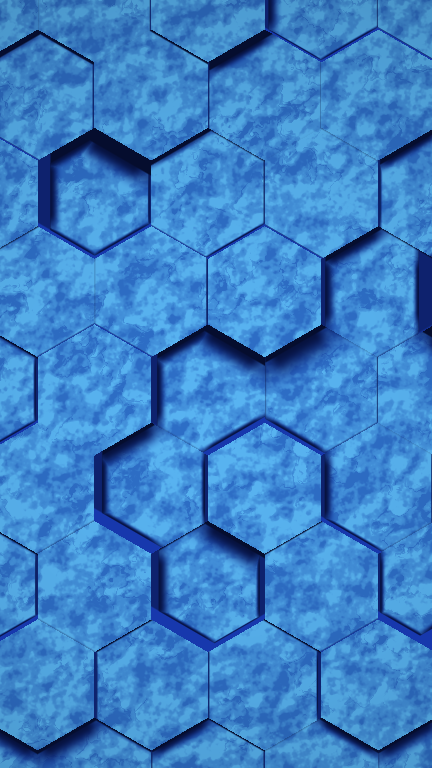
Give the GLSL for this background, as a WebGL 1 fragment shader.

```glsl
precision highp float;

uniform vec2 u_resolution;

// Layout, in units of the canvas height
const float CELL = 0.1478;                 // hexagon width
const vec2 GRID_ORIGIN = vec2(0.2708, 0.4922);
const vec2 VIEW_CENTER = vec2(0.281, 0.47);
const vec2 ROW_PAIR = vec2(1.0, 1.7320508);

// Relief, in units of the hexagon width
const float SEED = 3.7;
const float LINE_THIN = 0.010;
const float LINE_GROW = 0.026;
const float WALL_DEPTH = 0.058;
const float SHADOW_LENGTH = 0.26;
const vec2 LIGHT_DIR = vec2(-0.28, 0.96);

// Stone surface
const float STONE_SCALE = 48.0;
const float VEIN_SCALE = 40.0;
const float GRAIN_SCALE = 260.0;

const vec3 STONE_DARK = vec3(0.17, 0.41, 0.74);
const vec3 STONE_MID = vec3(0.25, 0.54, 0.82);
const vec3 STONE_LIGHT = vec3(0.33, 0.67, 0.90);
const vec3 WALL_LIT = vec3(0.09, 0.22, 0.68);
const vec3 SHADOW_BLUE = vec3(0.06, 0.19, 0.62);
const vec3 INK = vec3(0.02, 0.05, 0.18);

float hash(vec2 p) {
  vec3 q = fract(vec3(p.xyx) * 0.1031);
  q += dot(q, q.yzx + 33.33);
  return fract((q.x + q.y) * q.z);
}

float noise(vec2 p) {
  vec2 i = floor(p);
  vec2 f = fract(p);
  f = f * f * (3.0 - 2.0 * f);
  float bottom = mix(hash(i), hash(i + vec2(1.0, 0.0)), f.x);
  float top = mix(hash(i + vec2(0.0, 1.0)), hash(i + vec2(1.0, 1.0)), f.x);
  return mix(bottom, top, f.y);
}

float fbm(vec2 p) {
  float sum = 0.0;
  float amp = 0.5;
  for (int i = 0; i < 4; i++) {
    sum += amp * noise(p);
    p = mat2(1.6, 1.2, -1.2, 1.6) * p + 17.3;
    amp *= 0.5;
  }
  return sum / 0.9375;
}

// Offset from the centre of the nearest hexagon
vec2 hexLocal(vec2 q) {
  vec2 a = mod(q + 0.5 * ROW_PAIR, ROW_PAIR) - 0.5 * ROW_PAIR;
  vec2 b = mod(q, ROW_PAIR) - 0.5 * ROW_PAIR;
  return dot(a, a) < dot(b, b) ? a : b;
}

float cellHeight(vec2 center) {
  vec2 id = floor(center * 2.0 / ROW_PAIR + 0.5);
  return hash(id + 50.0 + SEED);
}

// Mottled, embossed stone with broken veins
vec3 stone(vec2 p) {
  vec2 s = p * STONE_SCALE + 40.0;
  float body = fbm(s);
  float emboss = body - fbm(s + vec2(-0.18, 0.22));
  vec2 v = p * VEIN_SCALE + 2.0 * body + 90.0;
  float vein = 1.0 - smoothstep(0.0, 0.07, abs(fbm(v) - 0.5));
  vein *= smoothstep(0.4, 0.65, noise(p * 23.0 + 7.0));
  float grain = noise(p * GRAIN_SCALE) - 0.5;
  float tone = 0.56 + 1.5 * (body - 0.5) + 1.3 * emboss + 0.22 * grain - 0.36 * vein;
  vec3 color = mix(STONE_DARK, STONE_MID, smoothstep(0.05, 0.5, tone));
  return mix(color, STONE_LIGHT, smoothstep(0.5, 0.9, tone));
}

void main() {
  vec2 p = gl_FragCoord.xy / u_resolution.y;
  float pixel = 1.0 / (u_resolution.y * CELL);
  vec2 q = (p - GRID_ORIGIN) / CELL;
  vec2 local = hexLocal(q);
  vec2 center = q - local;
  vec2 view = (VIEW_CENTER - GRID_ORIGIN) / CELL;
  float level = cellHeight(center);

  float shadow = 0.0;
  float wallCover = 0.0;
  vec3 wallColor = INK;

  // Higher neighbours show a wall and throw a shadow on this cell
  for (int i = 0; i < 6; i++) {
    float angle = float(i) * 1.0471976;
    vec2 n = vec2(cos(angle), sin(angle));
    float rise = cellHeight(center + n) - level;
    float drop = smoothstep(0.12, 0.85, rise);
    float edge = 0.5 - dot(local, n);
    float along = abs(dot(local, vec2(-n.y, n.x)));

    float outward = max(dot(center + 0.5 * n - view, n), 0.0);
    float width = LINE_THIN + drop * (LINE_GROW + WALL_DEPTH * outward);
    float cover = 1.0 - smoothstep(width - pixel, width + pixel, edge);
    cover *= smoothstep(0.0, 0.18, rise);
    vec3 faceColor = mix(INK, WALL_LIT, clamp(0.5 - 0.6 * n.y, 0.0, 1.0));
    wallColor = mix(wallColor, faceColor, cover);
    wallCover = max(wallCover, cover);

    float reach = drop * (0.06 + SHADOW_LENGTH * max(dot(n, LIGHT_DIR), 0.0)) + 0.001;
    float shade = 1.0 - smoothstep(0.0, reach, edge - width);
    shade *= smoothstep(0.0, 0.3, drop) * (1.0 - 0.4 * smoothstep(0.18, 0.32, along));
    shadow = max(shadow, shade);
  }

  // Stone brightest near the middle, then shadow, then walls
  vec2 fromView = p - VIEW_CENTER;
  vec3 color = stone(p) * (1.05 - 0.5 * dot(fromView, fromView));
  color = mix(color, SHADOW_BLUE, shadow);
  color = mix(color, INK, shadow * shadow * 0.85);
  gl_FragColor = vec4(mix(color, wallColor, wallCover), 1.0);
}
```
